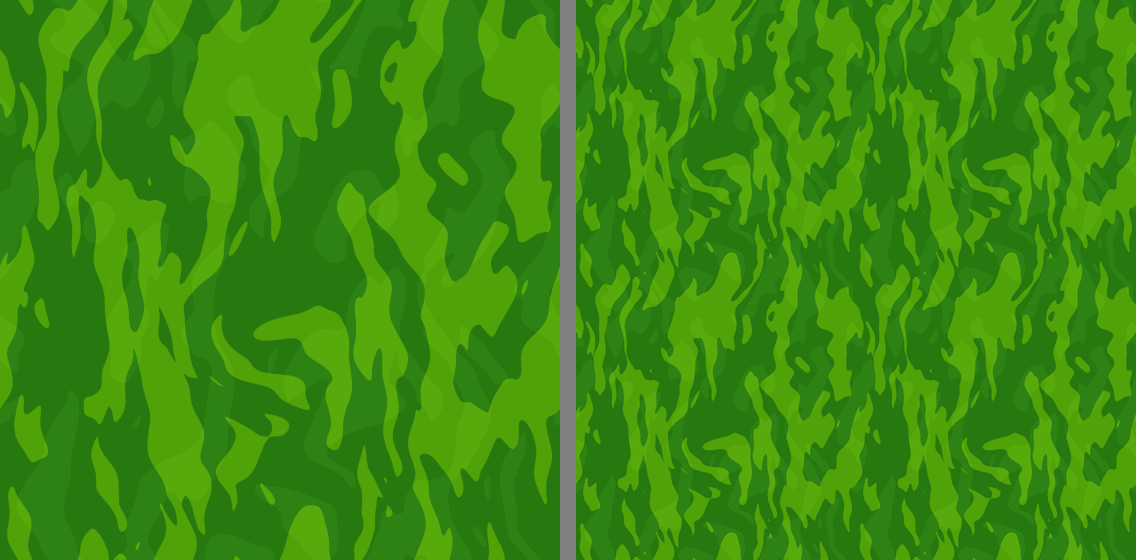
Left: one tile. Right: repeated 2 by 2.
This pattern is drawn by a three.js fragment shader. Its source:

```glsl
varying vec2 vUv;

const float TAU = 6.2831853;

vec3 hash3(vec2 p) {
  vec3 q = fract(vec3(p.xyx) * vec3(0.1031, 0.1030, 0.0973));
  q += dot(q, q.yxz + 33.33);
  return fract((q.xxy + q.yzz) * q.zyx);
}

// Wrapping cellular noise: one smooth bump of random sign and height per cell
float bumps(vec2 uv, vec2 cells, float seed) {
  vec2 p = uv * cells;
  vec2 home = floor(p);
  float sum = 0.0;
  for (int y = -1; y <= 1; y++) {
    for (int x = -1; x <= 1; x++) {
      vec2 id = home + vec2(float(x), float(y));
      vec3 rnd = hash3(mod(id, cells) + seed);
      vec2 d = p - id - rnd.xy;
      float k = max(0.0, 1.0 - dot(d, d));
      sum += k * k * k * (rnd.z * 2.0 - 1.0);
    }
  }
  return sum;
}

// Sideways drift that slants and wiggles the upright strands
vec2 sway(vec2 uv, float seed) {
  float drift = bumps(uv, vec2(4.0, 5.0), seed);
  float wiggle = sin(TAU * (9.0 * uv.y + 2.0 * uv.x) + 4.0 * drift);
  return uv + vec2(0.08 * drift + 0.005 * wiggle, 0.0);
}

// Long branching strands, clustered by a broader layer
float strands(vec2 uv) {
  vec2 p = sway(uv, 11.7);
  return bumps(p, vec2(27.0, 7.0), 37.3)
       + 0.36 * bumps(p, vec2(9.0, 4.0), 71.9)
       + 0.25 * bumps(p, vec2(40.0, 18.0), 95.1);
}

// Wider, shorter patches of faint light
float patches(vec2 uv) {
  vec2 p = sway(uv, 143.2);
  return bumps(p, vec2(17.0, 8.0), 171.4)
       + 0.40 * bumps(p, vec2(28.0, 15.0), 203.6);
}

// Coverage above a level, with an edge of even width along every outline
float strandMask(vec2 uv, float level) {
  float e = 0.001;
  float here = strands(uv);
  vec2 slope = vec2(strands(uv + vec2(e, 0.0)), strands(uv + vec2(0.0, e))) - here;
  float dist = (here - level) * e / max(length(slope), 0.0015);
  return smoothstep(-0.0013, 0.0013, dist);
}

void main() {
  vec3 deepGreen = vec3(0.15, 0.47, 0.06);
  vec3 leafGreen = vec3(0.317, 0.63, 0.033);
  vec3 sheen = vec3(0.03, 0.038, 0.014);

  float leaf = strandMask(vUv, 0.04);
  float light = smoothstep(0.155, 0.18, patches(vUv));

  vec3 color = mix(deepGreen, leafGreen, leaf) + sheen * light;
  gl_FragColor = vec4(color, 1.0);
}
```
